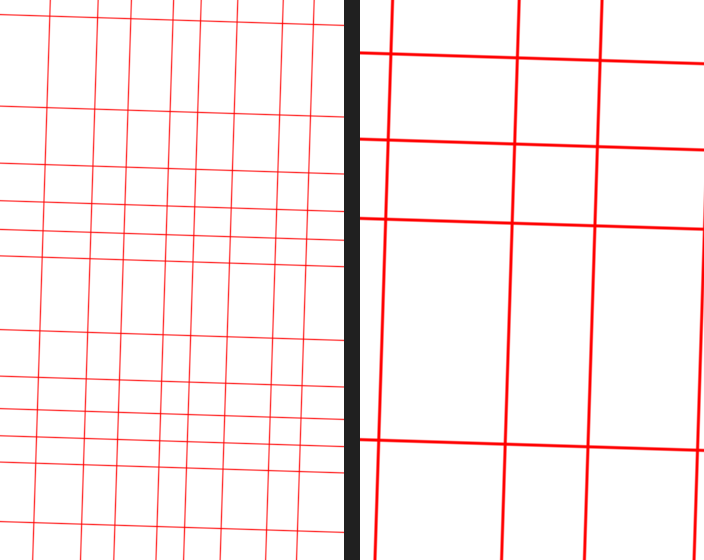
Left: the whole. Right: its middle third, enlarged.
Reproduce this pattern procedurally as a Shadertoy shader.

```glsl
#define TILT 0.0315          // rotation of the grid, radians
#define LINE_WIDTH 0.00176   // in canvas heights
#define EDGE_BLUR 1.05       // edge softness, in pixels
#define COLUMNS 8
#define ROWS 12
#define COLUMN_GAP vec2(0.0455, 0.042)   // smallest gap, extra spread
#define ROW_GAP vec2(0.047, 0.12)
#define COLUMN_RHYTHM vec3(0.95, -0.62, 1.0)   // phase, step, skew
#define ROW_RHYTHM vec3(0.99, -0.22, 3.0)
#define GRID_START vec2(0.0898, 0.026)   // first column and row
#define PAPER vec3(1.0)
#define INK vec3(1.0, 0.0, 0.0)

// Distance to the nearest of several unevenly spaced parallel lines
float lineDistance(float coord, float start, int count, vec2 gap, vec3 rhythm) {
    float position = start;
    float nearest = 1e3;
    for (int i = 0; i < count; i++) {
        nearest = min(nearest, abs(coord - position));
        float variation = fract(rhythm.x + float(i) * rhythm.y);
        position += gap.x + gap.y * pow(variation, rhythm.z);
    }
    return nearest;
}

// Soft coverage of a thin stroke
float stroke(float dist, float pixel) {
    float blur = EDGE_BLUR * pixel;
    return 1.0 - smoothstep(0.5 * LINE_WIDTH - blur, 0.5 * LINE_WIDTH + blur, dist);
}

void mainImage(out vec4 fragColor, in vec2 fragCoord) {
    float pixel = 1.0 / iResolution.y;

    // Canvas heights from the upper left corner, y pointing down
    vec2 p = vec2(fragCoord.x, iResolution.y - fragCoord.y) * pixel;

    // Tilted grid axes
    float c = cos(TILT), s = sin(TILT);
    vec2 grid = vec2(c * p.x + s * p.y, c * p.y - s * p.x);

    float column = stroke(lineDistance(grid.x, GRID_START.x, COLUMNS, COLUMN_GAP, COLUMN_RHYTHM), pixel);
    float row = stroke(lineDistance(grid.y, GRID_START.y, ROWS, ROW_GAP, ROW_RHYTHM), pixel);

    // Both sets of lines overlap as translucent ink
    float coverage = 1.0 - (1.0 - column) * (1.0 - row);
    fragColor = vec4(mix(PAPER, INK, coverage), 1.0);
}
```
